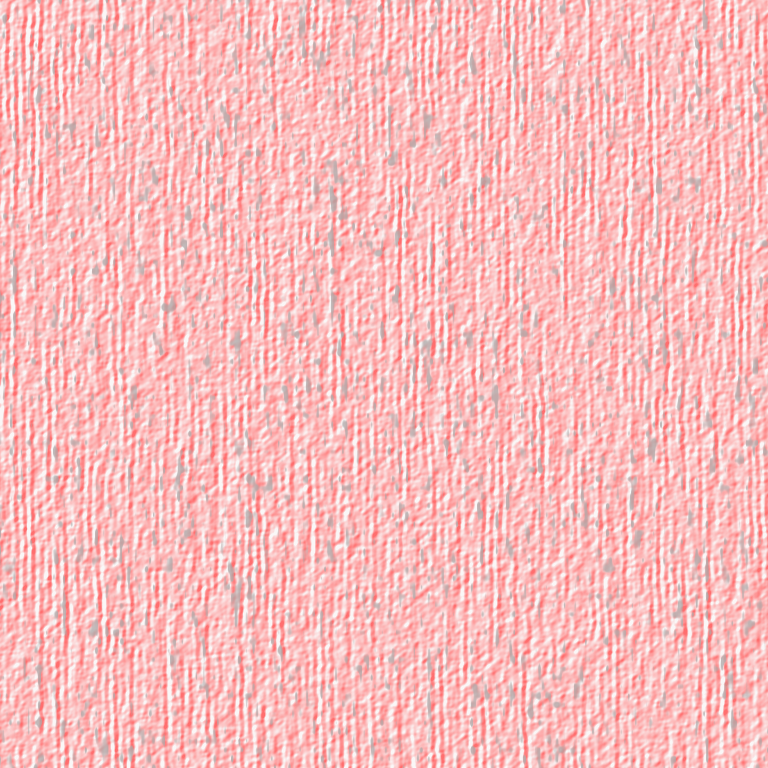
Give the GLSL for this texture, as a WebGL 2 fragment shader.

```glsl
#version 300 es
precision highp float;
// Pink embossed plaster: wavy vertical fibres and slanted grain form a height
// field. The height difference along a diagonal light gives red shade and white
// glints, and thin upright flecks in the low parts are softly tinted grey.

uniform vec2 u_resolution;
out vec4 fragColor;

const float FIBRE_COLUMNS = 184.0;           // fibres across the canvas
const float FIBRE_LONG = 9.0;                // long segments per canvas height
const float FIBRE_SHORT = 42.0;              // short segments per canvas height
const float FIBRE_REGULARITY = 0.17;         // alternation of ridge and groove
const vec2 GRAIN_CELLS = vec2(172.0, 120.0); // across and along the slant
const vec2 LIGHT_STEP = vec2(0.0014, -0.0011);
const float FIBRE_GAIN = 0.90;
const float FIBRE_SOFT_LIMIT = 0.32;         // evens out the strongest fibres
const float GRAIN_GAIN = 0.50;
const float SWAY = 0.005;                    // broad bend of the fibres
const float RIPPLE = 0.0028;                 // short waves of their edges
const float BASE_TONE = 0.752;
const vec2 TONE_RANGE = vec2(0.43, 0.98);
const vec2 FLECK_CELLS = vec2(215.0, 85.0);
const vec2 FLECK_RANGE = vec2(0.19, 0.37);   // levels of full and no grey
const float FLECK_STRENGTH = 0.78;
const vec3 RED = vec3(1.0, 0.43, 0.43);
const vec3 WHITE = vec3(0.98, 0.97, 0.97);
const vec3 GREY = vec3(0.69, 0.66, 0.66);

float hash(vec2 p) {
    return fract(sin(dot(p, vec2(127.1, 311.7))) * 43758.5453);
}

float valueNoise(vec2 p) {
    vec2 cell = floor(p);
    vec2 f = fract(p);
    f = f * f * (3.0 - 2.0 * f);
    float low = mix(hash(cell), hash(cell + vec2(1.0, 0.0)), f.x);
    float high = mix(hash(cell + vec2(0.0, 1.0)), hash(cell + vec2(1.0)), f.x);
    return mix(low, high, f.y);
}

// Noise along one fibre, with its own phase so that ends do not line up
float segmentNoise(float column, float y) {
    y += 7.0 * hash(vec2(column, 91.0));
    float cell = floor(y);
    float f = smoothstep(0.0, 1.0, fract(y));
    return mix(hash(vec2(column, cell)), hash(vec2(column, cell + 1.0)), f);
}

float fibreColumn(float column, float y) {
    float random = 0.55 * segmentNoise(column, y * FIBRE_LONG)
                 + 0.45 * segmentNoise(column + 313.0, y * FIBRE_SHORT);
    return mix(random, mod(column, 2.0), FIBRE_REGULARITY);
}

float fibreHeight(vec2 p) {
    float x = p.x + SWAY * valueNoise(p * vec2(9.0, 11.0))
                  + RIPPLE * valueNoise(p * vec2(70.0, 80.0) + 61.0);
    x *= FIBRE_COLUMNS;
    float column = floor(x);
    float f = smoothstep(0.0, 1.0, fract(x));
    return mix(fibreColumn(column, p.y), fibreColumn(column + 1.0, p.y), f);
}

// Grain is stretched along a slant that rises to the right
float grainHeight(vec2 p) {
    vec2 slanted = vec2(0.64 * p.x - 0.77 * p.y, 0.77 * p.x + 0.64 * p.y);
    vec2 q = slanted * GRAIN_CELLS + 40.0;
    return 0.65 * valueNoise(q) + 0.35 * valueNoise(q * 1.7 + 19.3);
}

void main() {
    vec2 p = gl_FragCoord.xy / min(u_resolution.x, u_resolution.y);

    // Relief lit along the diagonal
    float fibreSlope = fibreHeight(p - LIGHT_STEP) - fibreHeight(p + LIGHT_STEP);
    float grainSlope = grainHeight(p - LIGHT_STEP) - grainHeight(p + LIGHT_STEP);
    float limited = fibreSlope / FIBRE_SOFT_LIMIT;
    fibreSlope *= inversesqrt(1.0 + limited * limited);

    // Patches where fibres stand out a little more or less
    float fibreShare = mix(0.75, 1.25, valueNoise(p * vec2(18.0, 10.0) + 5.0));
    float tone = BASE_TONE + fibreShare * FIBRE_GAIN * fibreSlope
               + GRAIN_GAIN * grainSlope;
    float lightness = (tone - TONE_RANGE.x) / (TONE_RANGE.y - TONE_RANGE.x);
    vec3 colour = mix(RED, WHITE, clamp(lightness, 0.0, 1.0));

    // Thin grey flecks, mostly in the grooves
    float level = 0.6 * valueNoise(p * FLECK_CELLS + 27.0) + 0.4 * fibreHeight(p);
    float fleck = 1.0 - smoothstep(FLECK_RANGE.x, FLECK_RANGE.y, level);
    colour = mix(colour, GREY, FLECK_STRENGTH * fleck);

    fragColor = vec4(colour, 1.0);
}
```
